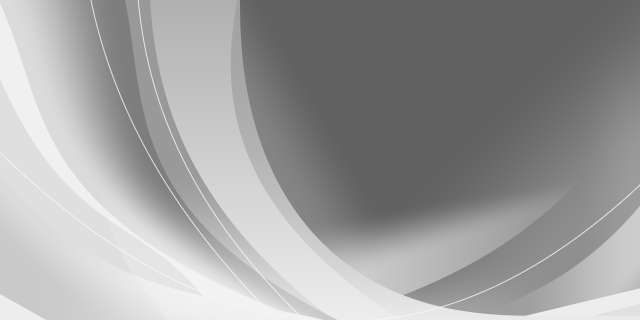
A Shadertoy shader for this background:

```glsl
// Abstract grey backdrop: sweeping translucent ribbons and fine arcs around a dark field.

// Cubic passing through four values at t = 0, 1/3, 2/3 and 1
float curve(float t, vec4 v) {
    float s = 3.0 * t;
    vec3 d1 = v.yzw - v.xyz;
    vec2 d2 = d1.yz - d1.xy;
    return v.x + s * (d1.x + (s - 1.0) * 0.5 * (d2.x + (s - 2.0) / 3.0 * (d2.y - d2.x)));
}

// Signed distance in pixels from an implicit function
float pixels(float f) {
    return f / max(length(vec2(dFdx(f), dFdy(f))), 1e-6);
}

// Coverage of the side where f is positive
float fill(float f) {
    return clamp(0.5 + pixels(f), 0.0, 1.0);
}

// Coverage of a thin line along f = 0
float stroke(float f) {
    return clamp(0.0016 * iResolution.y + 0.5 - abs(pixels(f)), 0.0, 1.0);
}

void mainImage(out vec4 fragColor, in vec2 fragCoord) {
    // Height is one unit; y is measured down from the top
    vec2 p = vec2(fragCoord.x, iResolution.y - fragCoord.y) / iResolution.y;
    float x = p.x, y = p.y;

    // Dark field with a glow on each side
    float shade = 0.38 + 0.18 * smoothstep(-0.02, 0.7, x + y - 1.87);
    shade += 0.05 * smoothstep(1.8, 2.0, x) * smoothstep(0.1, 0.5, y);
    shade += 0.14 * smoothstep(-0.03, 0.25, 0.8 + 0.57 * y - x);
    shade += 0.12 * smoothstep(0.8, 1.0, y) * smoothstep(1.8, 1.3, x);

    // Bright leaf, soft above and sharp below
    float leafEdge = curve((x - 1.042) / 0.716, vec4(1.0, 0.914, 0.797, 0.617));
    float leafTop = 0.66 - 0.16 * (x - 1.15);
    float leafSoftness = max(0.04, 0.2 - 0.2 * (x - 1.15));
    float leaf = smoothstep(0.0, leafSoftness, y - leafTop) * fill(leafEdge - y);
    shade = mix(shade, mix(0.83, 0.58, clamp((x - 1.05) / 0.7, 0.0, 1.0)), leaf);

    // Lower right sheets
    float sheet = y - curve((x - 1.5) * 2.0, vec4(0.984, 0.911, 0.805, 0.643));
    shade = mix(shade, 0.62 + 0.18 * smoothstep(1.6, 2.0, x) - 0.1 * smoothstep(0.15, 0.3, sheet), fill(sheet));
    shade = mix(shade, 0.93, fill(y - 0.901 - 0.24 * (2.0 - x)));
    shade = mix(shade, 0.88, fill(y - 0.95 - 0.25 * (2.0 - x)));

    // Ribbons, from the innermost to the outermost
    float bowl = pow(max(1.693 - x, 0.0) / 0.943, 2.5) + pow(max(y, 0.0) / 0.987, 2.28) - 1.0;
    shade = mix(shade, 0.64 + 0.28 * y * y, fill(bowl));
    float inner = curve(y, vec4(0.742, 0.732, 0.878, 1.25)) - x;
    shade = mix(shade, 0.69 + 0.24 * y, fill(inner));
    float middle = curve(y, vec4(0.469, 0.529, 0.703, 1.042)) - x;
    shade = mix(shade, 0.6 + 0.28 * smoothstep(0.5, 1.0, y), fill(middle));
    float outer = curve(y, vec4(0.391, 0.445, 0.602, 1.055)) - x;
    float fold = mix(0.49, 0.86, smoothstep(0.02, 0.38 - 0.22 * y, outer));
    fold = mix(fold, 0.9, 0.6 * smoothstep(0.6, 1.0, y));
    shade = mix(shade, fold, fill(outer));

    // Pale crescent and the sheets beneath it
    float crescent = curve(y, vec4(-0.005, 0.117, 0.344, 0.95)) - x;
    shade = mix(shade, 0.94, fill(crescent));
    float under = y - curve(x * 2.0, vec4(0.247, 0.529, 0.682, 0.797));
    shade = mix(shade, 0.875, fill(under));
    float base = y - curve(x, vec4(0.547, 0.82, 0.932, 0.997));
    float baseShade = mix(0.86, 0.79, smoothstep(0.0, 0.2, base)) + 0.08 * smoothstep(0.1, 0.6, x);
    shade = mix(shade, baseShade, fill(base));
    shade = mix(shade, 0.93, fill(y - 0.919 - 0.56 * x));

    // Faint upright veil over the left folds
    float veil = fill(x - curve(y, vec4(0.32, 0.289, 0.328, 0.526))) * fill(outer);
    shade = mix(shade, 0.97, 0.25 * veil * smoothstep(0.5, 0.9, y));

    // Fine arcs
    float arcs = stroke(x - curve(y, vec4(0.284, 0.391, 0.581, 0.867)));
    arcs = max(arcs, stroke(x - curve(y, vec4(0.432, 0.503, 0.669, 0.951))));
    arcs = max(arcs, stroke(y - curve(x * 0.5, vec4(0.477, 0.928, 0.972, 0.578))));
    shade = mix(shade, 0.97, 0.8 * arcs);

    fragColor = vec4(vec3(shade), 1.0);
}
```
